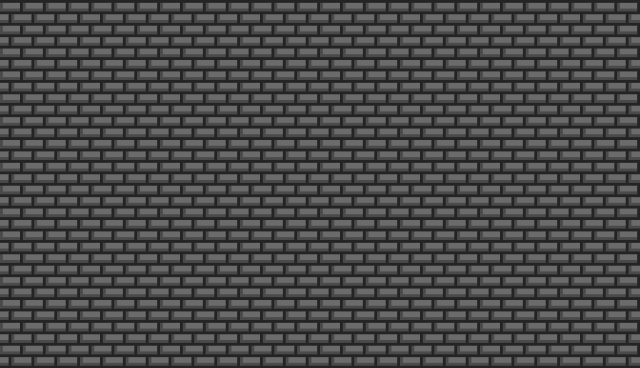
Give the GLSL for this texture, as a WebGL 2 fragment shader.

```glsl
#version 300 es
precision highp float;
// Grey running-bond brick wall with a darker bevel on the left and lower sides of each brick.

#define BRICKS_ACROSS 28.0
#define CELL vec2(8.0, 4.0)        // brick plus mortar, in mortar widths
#define MORTAR 1.0
#define BEVEL 1.0
#define ROW_SHIFT 0.5              // offset of odd rows, in bricks
#define MORTAR_COLOR vec3(0.143)
#define BEVEL_COLOR vec3(0.29)
#define FACE_COLOR vec3(0.42)

uniform vec2 u_resolution;
out vec4 fragColor;

// Coverage of the inside (negative distance), softened over one pixel.
float coverage(float dist, float pixel) {
    return clamp(0.5 - dist / pixel, 0.0, 1.0);
}

float boxDistance(vec2 p, vec2 halfSize) {
    vec2 q = abs(p) - halfSize;
    return max(q.x, q.y);
}

vec3 brickWall(vec2 p, float pixel) {
    // Cell borders run along the middle of the mortar, so edges blend without seams.
    p += MORTAR * vec2(0.5, -0.5);
    float row = floor(p.y / CELL.y);
    p.x += ROW_SHIFT * CELL.x * mod(row, 2.0);
    vec2 local = mod(p, CELL) - 0.5 * CELL;

    // The lit face fills the brick except for its left and lower bevel.
    vec2 halfBrick = 0.5 * (CELL - MORTAR);
    float face = coverage(BEVEL - halfBrick.x - local.x, pixel)
               * coverage(local.y - halfBrick.y + BEVEL, pixel);
    vec3 brick = mix(BEVEL_COLOR, FACE_COLOR, face);

    return mix(MORTAR_COLOR, brick, coverage(boxDistance(local, halfBrick), pixel));
}

void main() {
    // Mortar widths per pixel; rows are laid from the top edge downward.
    float pixel = BRICKS_ACROSS * CELL.x / u_resolution.x;
    vec2 p = vec2(gl_FragCoord.x, u_resolution.y - gl_FragCoord.y) * pixel;
    fragColor = vec4(brickWall(p, pixel), 1.0);
}
```
